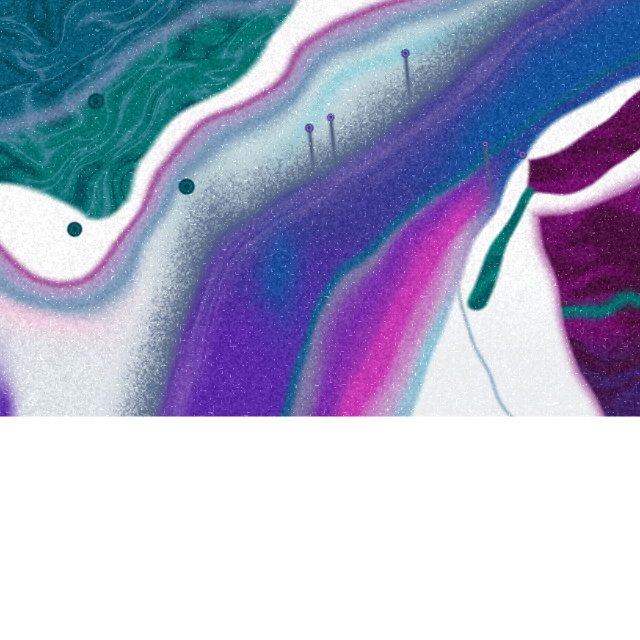
Write a Shadertoy shader that draws this texture.

```glsl
// Poured paint: diagonal veins of teal, white, blue, violet and magenta above a blank strip.
// Spline contours split the flow into bands; noise adds streaks and grain. Grid 12 x 12, y down.
const float GRID = 12., PAINT_END = 7.81, WARP = .2, GRAIN = .16;
const vec3 PALE = vec3(.77, .85, .87), CHALK = vec3(.87, .89, .91), WHITE = vec3(.98);
const vec3 TEAL = vec3(0, .45, .44), DEEP = vec3(.02, .36, .46), DARK = vec3(0, .25, .32);
const vec3 STEEL = vec3(.43, .57, .7), LILAC = vec3(.62, .52, .74), ORCHID = vec3(.62, .27, .58);
const vec3 BLUSH = vec3(.97, .78, .87), AQUA = vec3(.5, .8, .85), SLATE = vec3(.3, .37, .5);
const vec3 BLUE = vec3(.08, .32, .61), INDIGO = vec3(.24, .23, .57), VIOLET = vec3(.36, .16, .66);
const vec3 MAGENTA = vec3(.77, .22, .7), MAROON = vec3(.29, .06, .24), PLUM = vec3(.45, .06, .42);

// Contour heights per grid column
const float SHORE[13] = float[](3.4, 3.65, 4.3, 2.4, 1.84, 1., -.6, -1., -2., -3., -4., -5., -6.);
const float VEIN[13] = float[](4.8, 5.5, 5.2, 3.1, 2.3, 1.8, .6, .2, -.1, -.6, -1., -2., -3.);
const float BODY[13] = float[](14., 12., 10., 7.5, 4.4, 3.8, 3.2, 2.6, 1.9, .9, .1, -.6, -1.);
const float STREAK[13] = float[](16., 15., 14., 12., 11., 8.8, 5.5, 4.7, 3.7, 3., 2.3, 1.6, 1.);
const float CREST[13] = float[](19., 18., 17., 16., 15., 14., 12., 10., 7., 4.2, 2.6, 2., 1.4);
// Droplets: centre, radius; the first four have tails
const vec3 DROP[8] = vec3[](vec3(7.6, 1, .08), vec3(5.8, 2.4, .08), vec3(6.2, 2.2, .07),
  vec3(9.1, 2.7, .06), vec3(9.8, 2.9, .08), vec3(3.5, 3.5, .15), vec3(1.4, 4.3, .14), vec3(1.8, 1.9, .15));

float hash(vec2 p) {
  vec3 q = fract(p.xyx * .1031);
  q += dot(q, q.yzx + 33.33);
  return fract((q.x + q.y) * q.z);
}
float noise(vec2 p) {
  vec2 i = floor(p), f = p - i, u = f * f * (3. - 2. * f), e = vec2(1, 0);
  return mix(mix(hash(i), hash(i + e), u.x), mix(hash(i + e.yx), hash(i + 1.), u.x), u.y);
}
float fbm(vec2 p) { return .6 * noise(p) + .3 * noise(p * 2.1 + 7.) + .1 * noise(p * 4.3); }

// Signed distance to a quadratic spline, positive below it
float below(float k[13], vec2 p) {
  int i = clamp(int(p.x + .5), 1, 11);
  float t = p.x - float(i), l = .5 - t, r = .5 + t;
  float y = .5 * (l * l * k[i - 1] + r * r * k[i + 1]) + (.75 - t * t) * k[i];
  float slope = r * k[i + 1] - l * k[i - 1] - 2. * t * k[i];
  return (p.y - y) / sqrt(1. + slope * slope);
}
float edge(float d, float w) { return smoothstep(-w, w, d); }
float ridge(float d, float w) { return exp(-d * d / (w * w)); }
void paint(inout vec3 col, vec3 ink, float cover) { col = mix(col, ink, clamp(cover, 0., 1.)); }

// Maroon pools and teal tongue
void paintPools(inout vec3 col, vec2 p) {
  float x = p.x - 10., y = p.y - 4.06, swirl = fbm(vec2(p.x, p.y * 3. + 2. * noise(p * 1.5)));
  float upper = min(y + 1.09 + x * (.2 + .22 * x), -.39 - .19 * x * x - y);
  float lower = min(x - .15 - y * (.16 + .04 * y), y - .14 + .35 * x);
  vec3 pool = mix(MAROON, PLUM, smoothstep(.35, .75, swirl));
  paint(col, ORCHID, .7 * ridge(lower, .14));
  paint(col, pool, edge(min(upper, x + .1), .05));
  float band = y - 1.8 + .3 * edge(x - 1.5, .3) + .2 * (swirl - .5);
  paint(pool, INDIGO * .7, edge(y - 2.4, .5) * swirl);
  paint(pool, TEAL, ridge(band, .14));
  paint(col, pool, edge(lower, .05));
  vec2 axis = vec2(-1, 2), q = p - vec2(9.95, 3.65);
  float t = clamp(dot(q, axis) / 5., 0., 1.);
  q.x += .25 * t * (1. - t);
  paint(col, mix(DARK, TEAL, swirl * 1.5), edge(.1 + .09 * t - length(q - axis * t), .05));
}

void mainImage(out vec4 fragColor, in vec2 fragCoord) {
  vec2 g = fragCoord / iResolution.xy * GRID;
  g.y = GRID - g.y;
  vec2 p = g + WARP * (vec2(noise(g * 1.3), noise(g * 1.3 + 9.)) - .5);
  float grain = .6 * noise(g * 40.) + .4 * noise(g * 21.), along = .5 * (p.x - p.y);
  float t = below(SHORE, p), v = below(VEIN, p), b = below(BODY, p);
  float c = below(STREAK, p), w = below(CREST, p);

  // Pale field and veins
  vec3 col = mix(PALE, CHALK, edge(p.y - 4.7, 1.3));
  paint(col, BLUSH, .8 * ridge(v - .6, .35) * edge(2. - p.x, 1.5));
  paint(col, AQUA, .6 * ridge(v - .95, .2) * edge(p.x - 5.5, 1.));
  paint(col, STEEL, .9 * ridge(v - .34, .2));
  paint(col, LILAC, .7 * ridge(v - .13, .1));
  paint(col, WHITE, edge(-.08 - v, .08));
  paint(col, ORCHID, .85 * ridge(v + .03, .085));
  paint(col, VIOLET, ridge(length((p - vec2(0, 7.8)) * vec2(4, 1)), .9));

  // Teal pool with filaments
  float s = .8 * (p.y - 2.4 / (1. + exp(1.6 * (p.x - 2.4))));
  float fold = fbm(vec2(s * 3. + 2.5 * noise(p * 1.2), p.x * .8));
  vec3 pool = mix(TEAL, DEEP, edge(-s, .3));
  paint(pool, DARK, .7 * ridge(fold - .42, .05));
  paint(pool, STEEL, .5 * ridge(fold - .62, .035));
  paint(pool, mix(STEEL, LILAC, .4), .75 * ridge(s, .15));
  paint(col, pool, edge(.12 * fold - .06 - t, .08));

  // Speckled slope, then blue and violet body
  float streaks = fbm(vec2(b * 5., along));
  paint(col, SLATE, edge(b + .4 + .9 * (grain - .5), .57));
  vec3 body = mix(INDIGO, VIOLET, edge(p.y + streaks - 5.7, 1.2));
  paint(body, BLUE, edge(p.x + streaks - 8.8, 1.2) * edge(b - .7, .5));
  paint(body, BLUE, .9 * ridge(length((p - vec2(5.25, 5.2)) * vec2(2, 1)), .9));
  paint(body, LILAC, .45 * noise(vec2(b * 13., along)) * ridge(b - .3, .4));
  paint(col, body, edge(b - .05, .18));

  // Violet to magenta fan
  float fan = clamp(c / max(c - w, .01), 0., 1.);
  float x = fan + .09 * (noise(vec2(fan * 11., along)) - .5);
  vec3 sheet = mix(mix(LILAC, SLATE, .4), mix(VIOLET, MAGENTA, .3), edge(x - .17, .13));
  paint(sheet, MAGENTA, edge(x - .45, .15));
  paint(sheet, mix(LILAC, BLUSH, .4), edge(x - .76, .12));
  paint(sheet, AQUA, .8 * edge(x - .92, .06) * edge(p.y - 5.5, 1.));
  paint(sheet, mix(INDIGO, BLUE, fan), edge(p.x - 9.1, .6));
  paint(col, sheet, edge(c, .12));
  paint(col, mix(BLUE, TEAL, .4), .9 * ridge(c, .1));

  // White crest with a crease
  vec3 crest = mix(WHITE, CHALK, edge(p.y - 5.7, 1.2) * grain);
  float crease = p.x - 8.62 - .22 * pow(max(p.y - 5.4, 0.), 1.7);
  paint(crest, STEEL, .6 * ridge(crease, .04) * edge(p.y - 5.3, .2));
  paint(col, crest, edge(w, .07));
  paintPools(col, p);

  for (int i = 0; i < 8; i++) {
    vec2 q = g - DROP[i].xy;
    float r = DROP[i].z, d = length(q);
    if (i < 4) paint(col, SLATE, ridge(q.x - .1 * q.y, .04) * edge(q.y, .04) * edge(.8 - q.y, .4));
    paint(col, i < 5 ? INDIGO : DARK, edge(r - d, .025));
    paint(col, i < 5 ? LILAC : TEAL, .7 * ridge(d - .55 * r, .2 * r));
  }
  // Grain and blank strip
  col += GRAIN * (grain - .5) + .25 * edge(noise(g * 34.) - .91, .09);
  paint(col, vec3(1), edge(g.y - PAINT_END, GRID / iResolution.y));
  fragColor = vec4(clamp(col, 0., 1.), 1);
}
```
